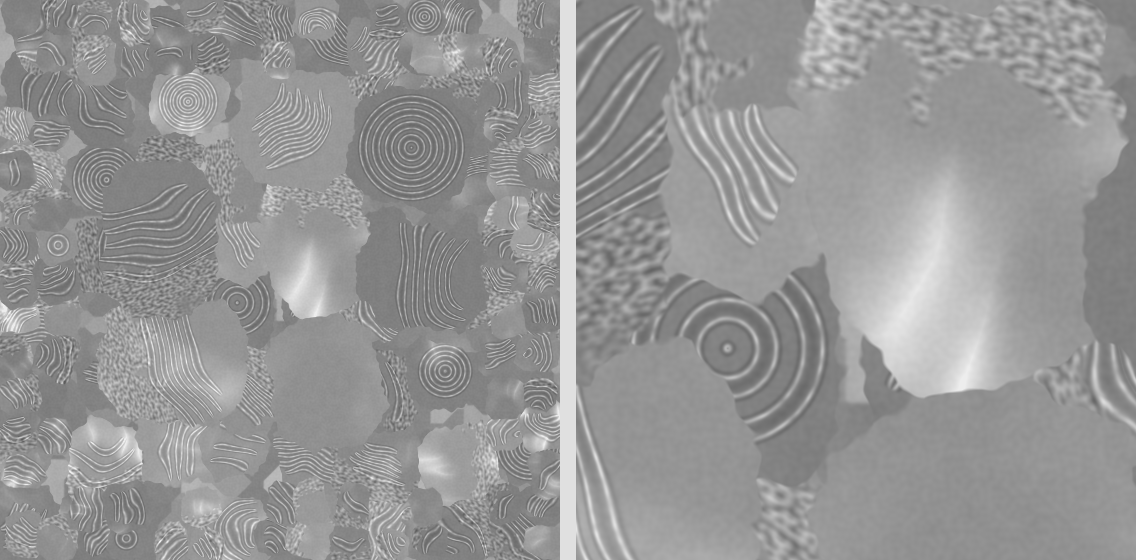
Left: the whole. Right: its middle third, enlarged.
A WebGL 2 fragment shader for this texture map:

```glsl
#version 300 es
precision highp float;

uniform vec2 u_resolution;
out vec4 fragColor;

#define TONE_DARK 0.495
#define TONE_LIGHT 0.64
#define SHEEN 0.42
#define GROOVE_LIGHT 0.23
#define GROOVE_DARK 0.07
#define LINE_WIDTH 0.0014
#define FUR_CONTRAST 0.27
#define FUR_SCALE 210.0
#define RELIEF 0.035
#define RAGGED 0.016
#define EDGE_SOFT 0.0015

vec3 hash3(vec2 c) {
  vec3 q = fract(c.xyx * vec3(0.1031, 0.1030, 0.0973));
  q += dot(q, q.yxz + 33.33);
  return fract((q.xxy + q.yzz) * q.zyx);
}

float sq(float x) { return x * x; }

mat2 rotation(float a) { return mat2(cos(a), sin(a), -sin(a), cos(a)); }

float slope(vec2 cell, vec2 f) {
  float a = 6.2832 * hash3(cell).x;
  return dot(vec2(cos(a), sin(a)), f);
}

float gradientNoise(vec2 p) {
  vec2 i = floor(p), f = p - i;
  vec2 u = f * f * f * (f * (f * 6.0 - 15.0) + 10.0);
  vec2 e = vec2(1.0, 0.0);
  return mix(mix(slope(i, f), slope(i + e, f - e), u.x),
             mix(slope(i + e.yx, f - e.yx), slope(i + 1.0, f - 1.0), u.x), u.y);
}

// Softly joined diamond facets behind the patches
float facetTone(vec2 uv) {
  vec2 p = uv * 18.0, cell = floor(p);
  float sum = 0.0, total = 0.0;
  for (int k = 0; k < 9; k++) {
    vec2 id = cell + vec2(k % 3, k / 3) - 1.0;
    vec3 h = hash3(id + 71.0);
    vec2 d = abs(p - id - h.xy);
    float weight = exp(-35.0 * (d.x + d.y));
    sum += weight * mix(0.51, 0.73, h.z * h.z * h.z);
    total += weight;
  }
  return sum / max(total, 1e-30);
}

// Surface of one patch: sheen, embossed grooves, stippled fur
float patchTone(vec2 p, float size, vec2 seed) {
  vec3 a = hash3(seed), b = hash3(seed + 17.3), c = hash3(seed + 41.7);
  vec2 offset = 50.0 * b.xy;
  vec2 q = rotation(6.2832 * a.y) * p;
  vec2 n = q / size;
  vec2 warped = q + 0.3 * size * vec2(gradientNoise(n * 1.2 + offset),
                                      gradientNoise(n * 1.2 + offset + 9.0));
  float tone = mix(TONE_DARK, TONE_LIGHT, a.x * a.x);

  float fold = max(1.0 - 2.0 * abs(gradientNoise(warped / size * vec2(0.5, 1.6) + offset)), 0.0);
  float lit = smoothstep(-0.1, 0.55, gradientNoise(n * 0.9 + offset + 31.0));
  tone += SHEEN * a.z * a.z * lit * (0.3 + 0.7 * fold * fold * fold);

  bool ring = c.x < 0.1;
  float radius = size * (ring ? 0.3 : mix(0.5, 2.2, b.z));
  vec2 v = ring ? q : warped + vec2(radius, 0.0);
  float across = length(v) - radius;
  float along = ring ? 0.0 : atan(v.y, v.x) * radius / (size * mix(0.5, 0.95, c.y));

  float spacing = mix(0.012, 0.034, c.z * c.z);
  float count = floor(0.3 * size / spacing + 0.5);
  float line = clamp(round(across / spacing), -count, count);
  float e = abs(across - line * spacing);
  float taper = clamp(1.0 - sq(along + 0.12 * sin(line * 2.4)), 0.0, 1.0);
  float halfWidth = min(0.0055, 0.28 * spacing) * sqrt(taper);
  float present = smoothstep(0.0, 0.12, taper) * step(b.x, 0.8);
  float broken = 0.75 + 0.8 * gradientNoise(q * 120.0 + offset);
  tone += present * GROOVE_LIGHT * broken * exp(-sq((e - halfWidth) / LINE_WIDTH));
  tone -= present * GROOVE_DARK * exp(-sq(e / (0.6 * halfWidth + 0.0005)));
  tone -= present * GROOVE_DARK * exp(-sq((e - halfWidth - 0.0028) / LINE_WIDTH));

  float bank = across / size - 0.3 + 0.4 * gradientNoise(n * 4.0 + offset);
  float fur = smoothstep(0.0, 0.12, bank) * smoothstep(0.95, 0.6, bank) * step(0.45, c.x);
  float strands = gradientNoise(q * FUR_SCALE * vec2(1.0, 0.65) + offset);
  tone += fur * (0.035 + FUR_CONTRAST * strands);
  return tone;
}

// Ragged boxes on a jittered grid; zone.xy bounds their distance from the middle
float layPatches(float tone, vec2 uv, float grid, vec2 zone, float chance) {
  vec2 cell = floor(uv * grid);
  float ragged = gradientNoise(uv * 22.0 + grid) + 0.4 * gradientNoise(uv * 75.0);
  for (int k = 0; k < 9; k++) {
    vec2 id = cell + vec2(k % 3, k / 3) - 1.0;
    vec2 seed = id + grid * 13.0;
    vec3 h = hash3(seed + 5.5), g = hash3(seed + 28.1);
    vec2 center = (id + 0.5 + 0.4 * (h.xy - 0.5)) / grid;
    vec2 fromMiddle = abs(center - 0.5);
    float reach = max(fromMiddle.x, fromMiddle.y);
    if (reach < zone.x || reach > zone.y || h.z > chance) continue;
    vec2 p = uv - center;
    vec2 extent = mix(vec2(0.42), vec2(0.66), g.xy) / grid;
    vec2 d = abs(rotation(0.5 * (g.z - 0.5)) * p) - extent;
    float chamfer = (d.x + d.y + 0.22 / grid) * 0.7071;
    float edge = max(max(d.x, d.y), chamfer) + RAGGED * ragged * min(1.0, 8.0 / grid);
    float cover = smoothstep(EDGE_SOFT, -EDGE_SOFT, edge);
    if (cover > 0.0) tone = mix(tone, patchTone(p, 0.62 / grid, seed), cover);
  }
  return tone;
}

void main() {
  vec2 uv = gl_FragCoord.xy / min(u_resolution.x, u_resolution.y);
  float tone = facetTone(uv);
  tone = layPatches(tone, uv, 8.0, vec2(0.0, 0.46), 0.92);
  tone = layPatches(tone, uv, 4.6, vec2(0.0, 0.31), 0.6);
  tone = layPatches(tone, uv, 15.0, vec2(0.37, 0.5), 0.72);

  // Faint relief and grain over everything
  tone += RELIEF * (0.5 * gradientNoise(uv * 65.0) + 0.7 * gradientNoise(uv * 230.0));
  fragColor = vec4(vec3(clamp(tone, 0.36, 0.93)), 1.0);
}
```
